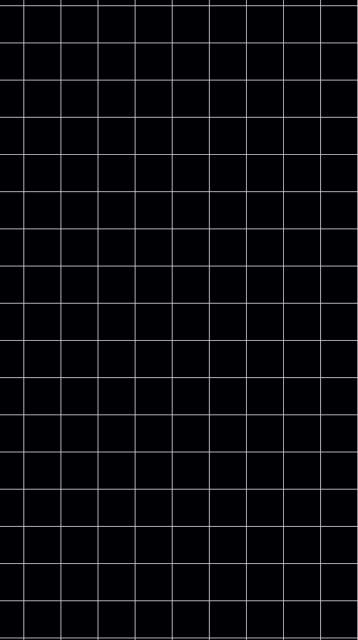
A WebGL 2 fragment shader for this pattern:

```glsl
#version 300 es
precision highp float;

uniform vec2 u_resolution;
out vec4 fragColor;

// Lengths are fractions of the canvas height
const vec2 CELL_SIZE = vec2(0.05797, 0.05811);
const vec2 FIRST_LINE = vec2(0.03721, 0.00318);
const float LINE_WIDTH = 0.00133;
const float FILTER_PIXELS = 1.1;
const vec3 BACKGROUND = vec3(0.0, 0.0, 0.008);
const vec3 LINE_COLOR = vec3(0.80, 0.785, 0.81);

// Distance to the nearest vertical (x) and horizontal (y) line
vec2 gridDistance(vec2 p) {
    vec2 cell = fract((p - FIRST_LINE) / CELL_SIZE + 0.5) - 0.5;
    return abs(cell) * CELL_SIZE;
}

// Share of a box filter that overlaps a line at distance d
vec2 lineCoverage(vec2 d, float filterWidth) {
    vec2 halfLine = vec2(0.5 * LINE_WIDTH);
    vec2 nearEdge = max(d - 0.5 * filterWidth, -halfLine);
    vec2 farEdge = min(d + 0.5 * filterWidth, halfLine);
    return clamp((farEdge - nearEdge) / filterWidth, 0.0, 1.0);
}

void main() {
    vec2 p = gl_FragCoord.xy / u_resolution.y;
    vec2 coverage = lineCoverage(gridDistance(p), FILTER_PIXELS / u_resolution.y);

    // Union of both line directions
    float grid = coverage.x + coverage.y - coverage.x * coverage.y;

    fragColor = vec4(mix(BACKGROUND, LINE_COLOR, grid), 1.0);
}
```
